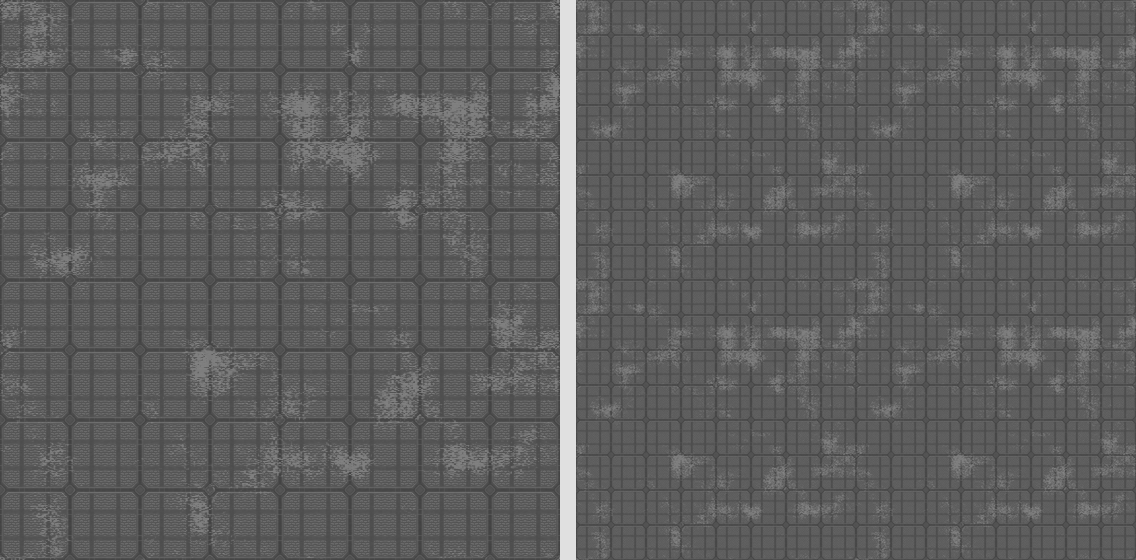
Left: one tile. Right: repeated 2 by 2.
A three.js fragment shader for this pattern:

```glsl
varying vec2 vUv;

const float TILES = 8.0;
const float SOFT = 0.008;
const float SEAM = 0.26;
const float FRAME = 0.328;
const float GAP = 0.308;
const float WEAVE_DARK = 0.335;
const float WEAVE_LIGHT = 0.42;
const float HIGHLIGHT = 0.49;
const float WORN = 0.52;

float hash(vec2 p) {
  vec3 q = fract(vec3(p.xyx) * 0.1031);
  q += dot(q, q.yzx + 33.33);
  return fract((q.x + q.y) * q.z);
}

// Value noise whose lattice wraps after a whole period
float noise(vec2 p, vec2 period) {
  vec2 cell = floor(p);
  vec2 f = fract(p);
  f = f * f * (3.0 - 2.0 * f);
  vec2 a = mod(cell, period);
  vec2 b = mod(cell + 1.0, period);
  return mix(mix(hash(a), hash(vec2(b.x, a.y)), f.x),
             mix(hash(vec2(a.x, b.y)), hash(b), f.x), f.y);
}

float clouds(vec2 uv, float period) {
  float sum = 0.0;
  float weight = 0.5;
  for (int i = 0; i < 5; i++) {
    sum += weight * noise(uv * period, vec2(period));
    period *= 2.0;
    weight *= 0.55;
  }
  return sum / 1.055;
}

float fill(float d) {
  return 1.0 - smoothstep(-SOFT, SOFT, d);
}

float stroke(float d, float halfWidth) {
  return fill(abs(d) - halfWidth);
}

float roundBox(vec2 d, float radius) {
  d += radius;
  return length(max(d, 0.0)) + min(max(d.x, d.y), 0.0) - radius;
}

float octagon(vec2 q, float halfSize, float cut) {
  return max(max(q.x, q.y) - halfSize, (q.x + q.y - cut) * 0.7071);
}

// One wide block in the middle, a narrower one on each side
float blockSpan(float x) {
  return min(x - 0.16, abs(x - 0.3325) - 0.1125);
}

// Rippled rows broken into staggered dashes
float dashes(vec2 t, float rows, float columns) {
  float ripple = abs(fract(t.x * columns * 0.5) - 0.5) - 0.25;
  float y = t.y * rows + 0.7 * ripple;
  float across = abs(fract(t.x * columns + 0.5 * mod(floor(y), 2.0)) - 0.5);
  float along = abs(fract(y) - 0.5);
  float broken = 1.0 - 0.8 * smoothstep(0.26, 0.48, across);
  return broken * (1.0 - smoothstep(0.1, 0.42, along));
}

// Paired cross lines where a clip bridges the seam
float clipLines(float along, float fromSeam) {
  return stroke(abs(along - 0.19) - 0.036, 0.004) * fill(fromSeam - 0.034);
}

float tileShade(vec2 t) {
  vec2 p = t - 0.5;
  vec2 q = abs(p);
  vec2 corner = 0.5 - q;
  float plate = octagon(q, 0.467, 0.855);
  float block = max(roundBox(vec2(blockSpan(q.x), blockSpan(q.y)), 0.025),
                    octagon(q, 0.445, 0.82));
  float level = smoothstep(-0.06, 0.06, q.y - q.x);
  float lit = mix(0.3, mix(0.6, 1.0, step(0.0, p.y)), level);

  // Frame, seams and plate bevel
  float shade = mix(0.305, FRAME, fill(plate));
  shade = mix(shade, GAP, stroke(q.x - 0.19, 0.03) * fill(plate));
  shade = mix(shade, SEAM, 0.85 * max(fill(corner.x - 0.018), fill(corner.y - 0.009)));
  shade = mix(shade, HIGHLIGHT, lit * stroke(plate + 0.007, 0.006));
  float clips = max(clipLines(q.y, corner.x), 0.6 * clipLines(q.x, corner.y));
  shade = mix(shade, 0.41, 0.85 * clips);

  // Woven blocks with a shaded lower lip
  shade = mix(shade, mix(WEAVE_DARK, WEAVE_LIGHT, dashes(t, 28.0, 18.0)), fill(block));
  shade = mix(shade, 0.36, 0.5 * stroke(block, 0.004));

  // Diamond stud in the recess at each corner
  vec2 turned = abs(vec2(corner.x + corner.y, corner.x - corner.y)) * 0.7071;
  float stud = roundBox(turned - 0.06, 0.025);
  shade = mix(shade, 0.27, fill(stud - 0.018));
  shade = mix(shade, 0.325, fill(stud));
  shade = mix(shade, 0.39, 0.65 * stroke(stud + 0.004, 0.005));
  return mix(shade, 0.28, 0.5 * stroke(stud + 0.022, 0.006));
}

void main() {
  float shade = tileShade(fract(vUv * TILES));

  // Scuffs catch the light parts first, with fine grain drawn out sideways
  vec2 grainCount = vec2(288.0, 512.0);
  float grain = noise(vUv * grainCount, grainCount) - 0.5;
  shade += 0.02 * grain;
  float scuff = clouds(vUv + 0.37, 11.0) + 0.3 * grain + 0.6 * (shade - 0.34);
  float wear = smoothstep(0.64, 0.86, scuff);
  shade = mix(shade, WORN, 0.85 * wear);
  gl_FragColor = vec4(vec3(shade), 1.0);
}
```
